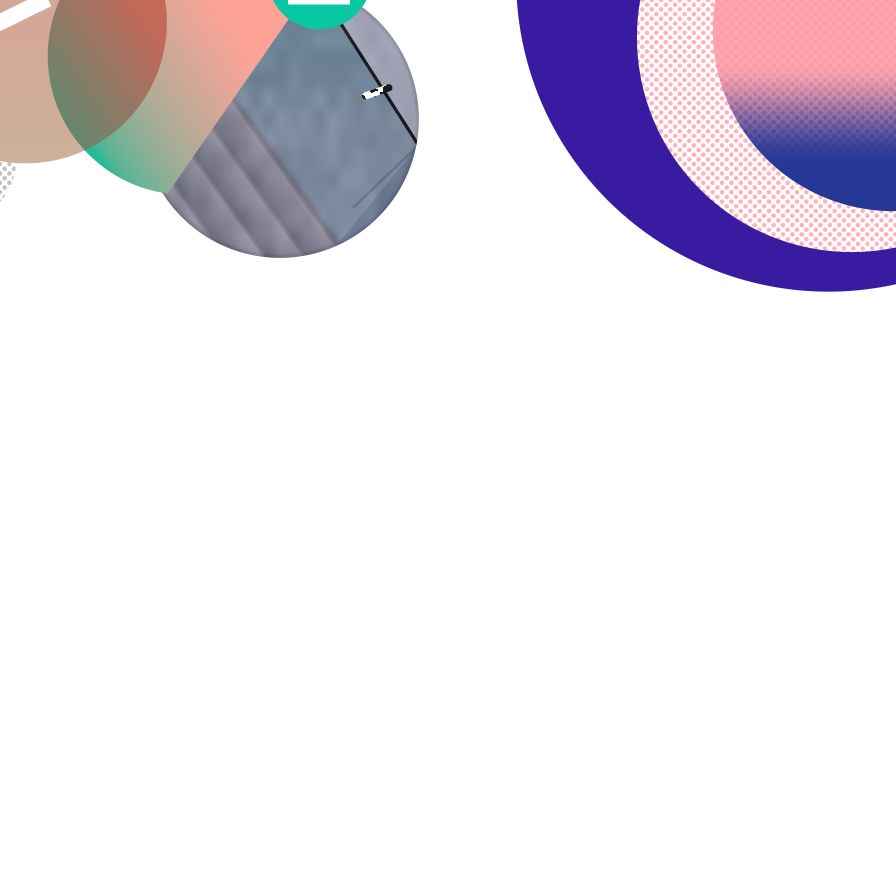
This background is drawn by a Shadertoy shader. Its source:

```glsl
// Overlapping discs hang from the top edge of a white page: tinted gradients and
// a cool stair scene at the left, nested halftone discs at the right.
// Distance functions give each mask; layers are painted back to front.

const vec3 WHITE  = vec3(1.0);
const vec3 VIOLET = vec3(0.225, 0.105, 0.63);
const vec3 BLUE   = vec3(0.15, 0.22, 0.59);
const vec3 PINK   = vec3(1.0, 0.64, 0.68);
const vec3 GREEN  = vec3(0.03, 0.78, 0.64);
const vec3 MINT   = vec3(0.14, 0.73, 0.59);
const vec3 CORAL  = vec3(1.0, 0.64, 0.59);
const vec3 SAND   = vec3(0.80, 0.69, 0.60);
const vec3 STEEL  = vec3(0.49, 0.54, 0.62);

// Soft inside mask of a signed distance, one pixel wide.
float fill(float d) {
    return clamp(0.5 - d * iResolution.y, 0.0, 1.0);
}

float disc(vec2 p, vec2 centre, float radius) {
    return length(p - centre) - radius;
}

float box(vec2 p, vec2 halfSize) {
    vec2 d = abs(p) - halfSize;
    return length(max(d, 0.0)) + min(max(d.x, d.y), 0.0);
}

float segment(vec2 p, vec2 a, vec2 b) {
    vec2 ab = b - a;
    return length(p - a - ab * clamp(dot(p - a, ab) / dot(ab, ab), 0.0, 1.0));
}

// Signed distance to the line a-b; positive on its right with y pointing down.
float side(vec2 p, vec2 a, vec2 b) {
    vec2 n = normalize(b - a);
    return dot(p - a, vec2(-n.y, n.x));
}

// Position along a-b, clamped to 0..1.
float along(vec2 p, vec2 a, vec2 b) {
    return clamp(dot(p - a, b - a) / dot(b - a, b - a), 0.0, 1.0);
}

// Diagonal halftone screen; size is the dot radius in cells.
float halftone(vec2 p, float pitch, float size) {
    vec2 grid = vec2(p.x + p.y, p.x - p.y) * 0.7071 / pitch;
    return fill((length(fract(grid) - 0.5) - size) * pitch);
}

float hash(vec2 p) {
    return fract(sin(dot(p, vec2(127.1, 311.7))) * 43758.5);
}

float noise(vec2 p) {
    vec2 i = floor(p), f = fract(p);
    f = f * f * (3.0 - 2.0 * f);
    return mix(mix(hash(i), hash(i + vec2(1, 0)), f.x),
               mix(hash(i + vec2(0, 1)), hash(i + vec2(1, 1)), f.x), f.y);
}

// Slanted steps beside a bluish wall, closed by a dark rail.
vec3 stairs(vec2 p) {
    vec2 railTop = vec2(0.375, 0.018), railEnd = vec2(0.467, 0.162);
    float across = side(p, vec2(0.195, 0.205), vec2(0.270, 0.310));
    float tread = fract(-across / 0.036);
    vec3 steps = mix(vec3(0.43, 0.43, 0.50), vec3(0.59, 0.58, 0.64), tread);
    steps *= 1.0 - 0.18 * smoothstep(0.86, 0.97, tread);
    vec3 wall = mix(STEEL, vec3(0.43, 0.52, 0.59), smoothstep(0.16, 0.04, p.y));
    vec3 col = mix(steps, wall, smoothstep(0.105, 0.118, -across));
    col = mix(col, vec3(0.40, 0.44, 0.55), 0.7 * fill(side(p, vec2(0.375, 0.275), vec2(0.467, 0.162)) * -1.0));
    col = mix(col, vec3(0.36, 0.39, 0.49), 0.6 * fill(segment(p, vec2(0.395, 0.231), vec2(0.467, 0.162)) - 0.0015));
    col = mix(col, vec3(0.63, 0.64, 0.71), fill(side(p, railTop, railEnd)));
    col = mix(col, vec3(0.10, 0.10, 0.14), fill(segment(p, railTop, railEnd) - 0.0018));
    float glint = segment(p, vec2(0.408, 0.107), vec2(0.434, 0.098));
    col = mix(col, mix(vec3(0.12), WHITE, step(0.45, noise(p * 200.0))), fill(glint - 0.004));
    return col + 0.07 * (noise(p * vec2(70.0, 45.0)) - 0.5);
}

void mainImage(out vec4 fragColor, in vec2 fragCoord) {
    vec2 p = fragCoord / iResolution.xy;
    p.y = 1.0 - p.y; // measured down from the top edge
    vec3 col = WHITE;

    // Right: violet disc, dotted disc, then a disc fading from pink to blue
    col = mix(col, VIOLET, fill(disc(p, vec2(0.9245, -0.0229), 0.3484)));
    vec3 dotted = mix(WHITE, vec3(1.0, 0.70, 0.74), halftone(p, 0.0074, 0.34));
    col = mix(col, dotted, fill(disc(p, vec2(0.9505, 0.0417), 0.2396)));
    float fade = smoothstep(0.065, 0.185, p.y);
    float screen = halftone(p, 0.0074, 0.36) - 0.4;
    fade = clamp(fade + 0.5 * screen * fade * (1.0 - fade), 0.0, 1.0);
    vec3 sunset = mix(PINK, BLUE, fade) - 0.03 * screen * (1.0 - fade);
    col = mix(col, sunset, fill(disc(p, vec2(0.9974, 0.0339), 0.2018)));

    // Left: grey dotted disc and stair scene
    vec3 greyDots = mix(WHITE, vec3(0.76), halftone(p, 0.0074, 0.34));
    col = mix(col, greyDots, fill(disc(p, vec2(-0.0586, 0.1758), 0.077)));
    float scene = disc(p, vec2(0.3125, 0.1328), 0.155);
    vec3 photo = stairs(p) * mix(0.86, 1.0, smoothstep(0.0, 0.006, -scene));
    col = mix(col, photo, fill(scene));

    // Sand disc, cut mint disc, and their darker overlap
    float sand = fill(disc(p, vec2(0.0286, 0.0247), 0.1576));
    float cut = side(p, vec2(0.1888, 0.2135), vec2(0.319, 0.026));
    float mint = fill(max(disc(p, vec2(0.2083, 0.0625), 0.155), cut));
    vec3 sandTint = mix(vec3(0.83, 0.66, 0.60), SAND, smoothstep(0.03, 0.18, p.y));
    float warmth = sqrt(along(p, vec2(0.104, 0.163), vec2(0.280, 0.046)));
    vec3 overlap = mix(vec3(0.40, 0.53, 0.43), vec3(0.76, 0.41, 0.35), along(p, vec2(0.06, 0.12), vec2(0.175, 0.04)));
    col = mix(col, sandTint, sand);
    col = mix(col, mix(mix(MINT, CORAL, warmth), overlap, sand), mint);

    // Slanted white label and green badge with a pale bar
    vec2 q = mat2(0.898, 0.44, -0.44, 0.898) * (p - vec2(0.012, 0.019));
    q = vec2(dot(p - vec2(0.012, 0.019), vec2(0.898, -0.44)), dot(p - vec2(0.012, 0.019), vec2(0.44, 0.898)));
    col = mix(col, WHITE, fill(box(q, vec2(0.046, 0.009))));
    col = mix(col, GREEN, fill(disc(p, vec2(0.3568, -0.0254), 0.058)));
    col = mix(col, WHITE, fill(box(p - vec2(0.356, 0.0), vec2(0.0345, 0.005))));

    fragColor = vec4(clamp(col, 0.0, 1.0), 1.0);
}
```
